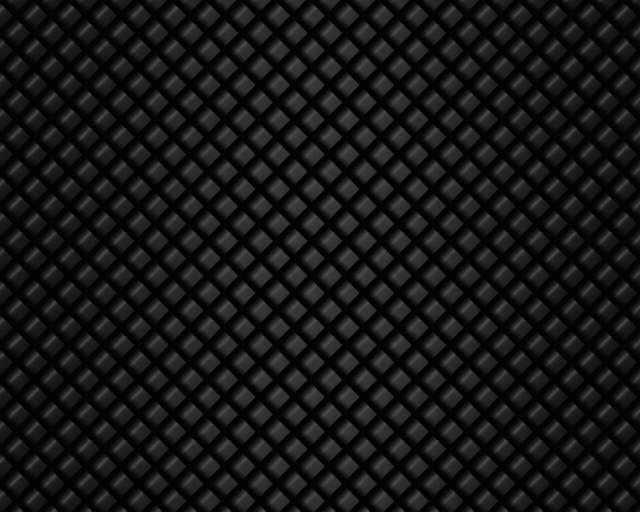
Write a WebGL 1 fragment shader that draws this pattern.

```glsl
precision highp float;

uniform vec2 u_resolution;

const float REPEATS_ACROSS = 18.46;            // diamonds per canvas width
const vec2  STUD_OFFSET = vec2(-0.288, 1.93);  // a stud centre, in repeats from the middle
const float STUD_HALF = 0.43;                  // half side of a stud, in cells
const float FLAT_START = -0.07;                // where the bevels meet the flat top
const float EDGE_SOFTNESS = 0.035;
const float GAP_TONE = 0.012;
const float FLAT_TONE = 0.185;
const float BEVEL_TONE = 0.19;
const float GLINT_TONE = 0.13;
const float GLINT_WIDTH = 0.075;
const float SIDE_SHADE = 0.38;                 // flat brightness left at the sides
const float GRAIN_SCALE = 5.0;
const float GRAIN_AMOUNT = 0.12;
const vec3  WARM_TINT = vec3(1.03, 1.0, 0.99);

vec2 hashGradient(vec2 p) {
  float angle = 6.2832 * fract(sin(dot(p, vec2(127.1, 311.7))) * 43758.5);
  return vec2(cos(angle), sin(angle));
}

float gradientNoise(vec2 p) {
  vec2 i = floor(p);
  vec2 f = p - i;
  vec2 w = f * f * f * (f * (f * 6.0 - 15.0) + 10.0);
  float a = dot(hashGradient(i), f);
  float b = dot(hashGradient(i + vec2(1.0, 0.0)), f - vec2(1.0, 0.0));
  float c = dot(hashGradient(i + vec2(0.0, 1.0)), f - vec2(0.0, 1.0));
  float d = dot(hashGradient(i + vec2(1.0, 1.0)), f - vec2(1.0, 1.0));
  return mix(mix(a, b, w.x), mix(c, d, w.x), w.y);
}

// Brightness of one stud; q.x runs to the upper right, q.y to the lower right.
float studTone(vec2 q, float light, float pixel) {
  float soft = max(EDGE_SOFTNESS, pixel);
  vec2 edge = 1.0 - smoothstep(STUD_HALF - soft, STUD_HALF + soft, abs(q));

  // Bevels rise from the two left sides to the flat top.
  vec2 rise = smoothstep(-STUD_HALF, FLAT_START, q);
  float onFlat = smoothstep(FLAT_START - soft, FLAT_START + soft, q.y);
  float tone = mix(BEVEL_TONE * mix(0.7, 1.0, light) * rise.y, FLAT_TONE * light, onFlat);

  // Glint along the upper left crease, fading down the flat.
  float crease = (q.y - FLAT_START) / GLINT_WIDTH;
  float glint = GLINT_TONE * exp(-crease * crease) * mix(1.0, 0.5, light);
  float sheen = 0.025 * onFlat * (1.0 - smoothstep(FLAT_START, STUD_HALF, q.y));
  return (tone + glint + sheen) * rise.x * edge.x * edge.y;
}

void main() {
  vec2 centred = (gl_FragCoord.xy - 0.5 * u_resolution) / u_resolution.x;
  vec2 p = centred * REPEATS_ACROSS - STUD_OFFSET;
  float pixel = 1.4142 * REPEATS_ACROSS / u_resolution.x;

  // Diagonal lattice
  vec2 diagonal = vec2(p.x + p.y, p.x - p.y);
  vec2 cell = floor(diagonal + 0.5);
  vec2 local = diagonal - cell;

  // Light is strongest in a tall band through the middle.
  float falloff = length(centred * vec2(2.0, 0.8));
  float light = mix(1.0, SIDE_SHADE, smoothstep(0.05, 0.95, falloff));

  // Fine surface grain and slow variation between studs
  float grain = gradientNoise(p * GRAIN_SCALE) + 0.5 * gradientNoise(cell * 0.37 + 9.3);
  float tone = studTone(local, light, pixel) * (1.0 + GRAIN_AMOUNT * grain);
  gl_FragColor = vec4((GAP_TONE + tone) * WARM_TINT, 1.0);
}
```
